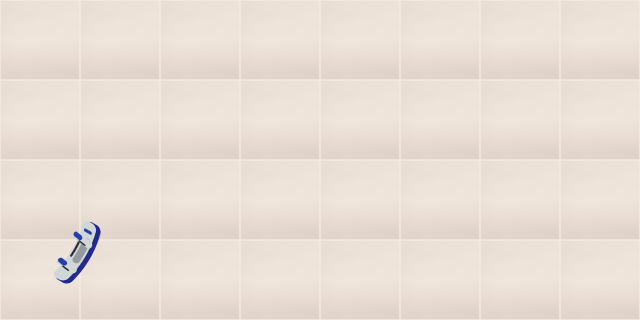
Reproduce this texture procedurally as a Shadertoy shader.

```glsl
// Beige ceramic tiles, eight across and four down, with pale thin grout.
// Every tile shares one mottled glaze built from gradient noise and a soft
// vertical shade; a small blue and white sandal lies at the lower left.

const float TILES_DOWN   = 4.0;      // tiles per canvas height (8 across at 2:1)
const float GROUT_HALF   = 0.009;    // half line width, in tiles
const float MOTTLE       = 0.30;     // strength of the cloudy glaze
const float GRAIN        = 0.10;     // strength of the fine speckle
const vec3 GLAZE_LIGHT   = vec3(0.938, 0.898, 0.861);
const vec3 GLAZE_DARK    = vec3(0.872, 0.820, 0.784);
const vec3 GROUT_COLOR   = vec3(0.955, 0.922, 0.886);

const vec2 SANDAL_CENTER = vec2(0.247, 0.211);  // in canvas heights
const vec2 SANDAL_AXIS   = vec2(0.503, 0.864);  // heel direction
const float SANDAL_UNIT  = 1.0 / 384.0;         // size of one sandal unit
const vec3 SOLE_BLUE     = vec3(0.13, 0.16, 0.55);
const vec3 STRAP_BLUE    = vec3(0.14, 0.25, 0.66);
const vec3 UPPER_WHITE   = vec3(0.82, 0.84, 0.84);
const vec3 FOOTBED_GRAY  = vec3(0.58, 0.60, 0.62);
const vec3 TRIM_DARK     = vec3(0.16, 0.17, 0.24);

vec2 hashGradient(vec2 cell) {
    vec2 h = vec2(dot(cell, vec2(127.1, 311.7)), dot(cell, vec2(269.5, 183.3)));
    return fract(sin(h) * 43758.5) * 2.0 - 1.0;
}

float gradientNoise(vec2 p) {
    vec2 i = floor(p), f = p - i;
    vec2 u = f * f * f * (f * (f * 6.0 - 15.0) + 10.0);
    float a = dot(hashGradient(i), f);
    float b = dot(hashGradient(i + vec2(1, 0)), f - vec2(1, 0));
    float c = dot(hashGradient(i + vec2(0, 1)), f - vec2(0, 1));
    float d = dot(hashGradient(i + vec2(1, 1)), f - vec2(1, 1));
    return mix(mix(a, b, u.x), mix(c, d, u.x), u.y);
}

float fbm(vec2 p) {
    float sum = 0.0, gain = 0.5;
    for (int octave = 0; octave < 4; octave++) {
        sum += gain * gradientNoise(p);
        p = p * 2.03 + 17.3;
        gain *= 0.55;
    }
    return sum;
}

float roundBox(vec2 p, vec2 halfSize, float radius) {
    vec2 q = abs(p) - halfSize + radius;
    return length(max(q, 0.0)) + min(max(q.x, q.y), 0.0) - radius;
}

float capsule(vec2 p, vec2 a, vec2 b, float radius) {
    vec2 pa = p - a, ba = b - a;
    return length(pa - ba * clamp(dot(pa, ba) / dot(ba, ba), 0.0, 1.0)) - radius;
}

// Coverage of a shape from its signed distance and the pixel size
float cover(float dist, float pixel) {
    return clamp(0.5 - dist / pixel, 0.0, 1.0);
}

vec3 tileColor(vec2 st, float pixel) {
    // Glaze: darker toward the bottom, faintly grayer at the top left
    float shade = 0.85 * smoothstep(0.55, 0.0, st.y) * (0.85 + 0.3 * st.x);
    shade += 0.30 * smoothstep(0.45, 1.0, st.y) * (1.0 - 0.6 * st.x);
    shade += 0.12 * smoothstep(0.35, 0.0, st.x);
    shade += MOTTLE * fbm(st * vec2(4.0, 6.0) + 3.7);
    shade += GRAIN * gradientNoise(st * vec2(24.0, 32.0));
    vec3 color = mix(GLAZE_LIGHT, GLAZE_DARK, clamp(shade, -0.15, 1.1));

    vec2 toEdge = min(st, 1.0 - st);
    float grout = cover(min(toEdge.x, toEdge.y) - GROUT_HALF, pixel);
    return mix(color, GROUT_COLOR, grout);
}

vec3 addSandal(vec3 color, vec2 p, float pixel) {
    // x runs from toe to heel, y toward the outer side of the sole
    vec2 d = (p - SANDAL_CENTER) / SANDAL_UNIT;
    vec2 q = vec2(dot(d, SANDAL_AXIS), dot(d, vec2(SANDAL_AXIS.y, -SANDAL_AXIS.x)));
    float px = pixel / SANDAL_UNIT;
    q.y += 0.004 * q.x * q.x - 2.0;

    // Sole, upper and open footbed
    color = mix(color, SOLE_BLUE, cover(roundBox(q - vec2(-1, 3), vec2(40, 10), 7.0), px));
    color = mix(color, UPPER_WHITE, cover(roundBox(q - vec2(-1, -2), vec2(39, 9), 7.0), px));
    color = mix(color, FOOTBED_GRAY, cover(capsule(q, vec2(-9, 0), vec2(15, 0), 4.5), px));

    // Dark trim along the inner edge, then two straps with blue tabs
    color = mix(color, TRIM_DARK, cover(capsule(q, vec2(-8, -8), vec2(18, -8), 1.3), px));
    for (int i = 0; i < 2; i++) {
        float along = mix(-20.0, 16.0, float(i));
        vec2 s = q - vec2(along, 0);
        color = mix(color, UPPER_WHITE, cover(capsule(s, vec2(0, -14), vec2(-2, 4), 4.5), px));
        color = mix(color, STRAP_BLUE, cover(capsule(s, vec2(1, -15), vec2(0, -9), 3.0), px));
        color = mix(color, TRIM_DARK, cover(capsule(s, vec2(-4, -8), vec2(-5, 0), 0.9), px));
    }
    return mix(color, STRAP_BLUE, cover(capsule(q, vec2(27, -6), vec2(27, 1), 1.8), px));
}

void mainImage(out vec4 fragColor, in vec2 fragCoord) {
    float pixel = 1.0 / iResolution.y;
    vec2 p = fragCoord * pixel;
    vec3 color = tileColor(fract(p * TILES_DOWN), pixel * TILES_DOWN);
    fragColor = vec4(addSandal(color, p, pixel), 1.0);
}
```
